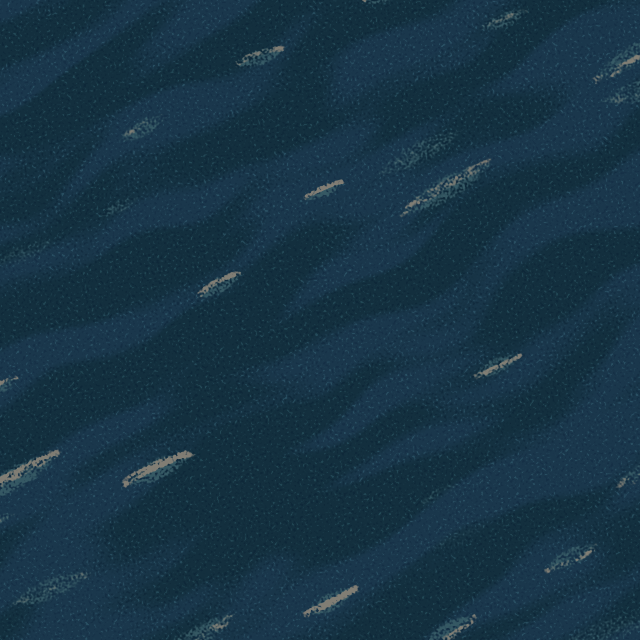
This texture is drawn by a three.js fragment shader. Its source:

```glsl
varying vec2 vUv;

vec2 hash2(vec2 p) {
  vec3 a = fract(p.xyx * vec3(0.1031, 0.1030, 0.0973));
  a += dot(a, a.yzx + 33.33);
  return fract((a.xx + a.yz) * a.zy);
}

vec2 gradientAt(vec2 cell) {
  float angle = 6.2832 * hash2(cell).x;
  return vec2(cos(angle), sin(angle));
}

float gradientNoise(vec2 p) {
  vec2 i = floor(p), f = fract(p);
  vec2 w = f * f * f * (f * (f * 6.0 - 15.0) + 10.0);
  vec2 e = vec2(0.0, 1.0);
  float low = mix(dot(gradientAt(i), f), dot(gradientAt(i + e.yx), f - e.yx), w.x);
  float high = mix(dot(gradientAt(i + e), f - e), dot(gradientAt(i + 1.0), f - 1.0), w.x);
  return mix(low, high, w.y);
}

// Rotates the frame so that x runs along the given angle
vec2 turn(vec2 p, float angle) {
  float c = cos(angle), s = sin(angle);
  return vec2(c * p.x + s * p.y, c * p.y - s * p.x);
}

// Long, gently bent bands of water
float swell(vec2 p) {
  vec2 q = turn(p, 0.52) + 7.0;
  q.y += 0.06 * gradientNoise(q * vec2(4.5, 3.0));
  return gradientNoise(q * vec2(2.6, 13.0)) + 0.4 * gradientNoise(q * vec2(6.0, 25.0) + 31.0);
}

// Scattered lens-shaped glints, mostly on the bands: x = grainy body, y = bright ridge
vec2 glints(vec2 p) {
  vec2 q = turn(p, 0.42);
  vec2 cellSize = vec2(0.2, 0.1);
  vec2 home = floor(q / cellSize);
  vec2 light = vec2(0.0);
  for (int j = -1; j <= 1; j++) {
    for (int i = -1; i <= 1; i++) {
      vec2 id = home + vec2(float(i), float(j));
      vec2 place = hash2(id + 50.0);
      vec2 shape = hash2(id + 91.0);
      vec2 kind = hash2(id + 137.0);
      vec2 center = (id + 0.2 + 0.6 * place) * cellSize;
      float strength = smoothstep(-0.16, 0.02, swell(turn(center, -0.42)));
      strength *= step(kind.x, 0.72) * mix(0.6, 1.0, kind.y);

      vec2 halfSize = vec2(mix(0.04, 0.11, shape.x * shape.x), mix(0.012, 0.026, shape.x));
      vec2 d = turn(q - center, 0.3 * (shape.y - 0.5)) / halfSize;
      float bow = 1.0 - d.x * d.x;
      float body = smoothstep(0.0, 0.5, bow - abs(d.y));
      float side = 1.1 * (place.x - 0.5);
      float ridge = 1.0 - smoothstep(0.12, 0.55, abs(d.y - side * bow));
      ridge *= smoothstep(0.0, 0.4, bow);
      light = max(light, strength * vec2(body, ridge * strength));
    }
  }
  return light;
}

void main() {
  // Two turned layers keep the grain free of a visible lattice
  float grain = gradientNoise(turn(vUv, 0.9) * 215.0);
  grain += 0.7 * gradientNoise(turn(vUv, 0.3) * 260.0 + 19.0);
  float ragged = gradientNoise(turn(vUv, 0.42) * vec2(42.0, 100.0) + 13.0);
  vec2 glint = glints(vUv);

  // Soft tones of deep water with a grainy border
  float band = smoothstep(-0.15, 0.2, swell(vUv) + 0.1 * grain);
  vec3 color = mix(vec3(0.074, 0.186, 0.244), vec3(0.102, 0.217, 0.298), band);

  // Fine light and dark flecks
  color += vec3(0.06, 0.095, 0.09) * smoothstep(0.2, 0.75, grain);
  color -= vec3(0.018, 0.03, 0.022) * smoothstep(0.1, 0.6, -grain);

  // Broken teal sheen, then ragged sandy ridges
  float sheen = smoothstep(0.15, 0.8, glint.x * (0.65 + 0.9 * grain + 0.5 * ragged));
  color = mix(color, vec3(0.22, 0.36, 0.40), 0.9 * sheen);
  float crest = smoothstep(0.25, 0.65, glint.y * (0.65 + 0.9 * ragged + 0.5 * grain));
  color = mix(color, vec3(0.52, 0.50, 0.46), 0.95 * crest);

  gl_FragColor = vec4(color, 1.0);
}
```
